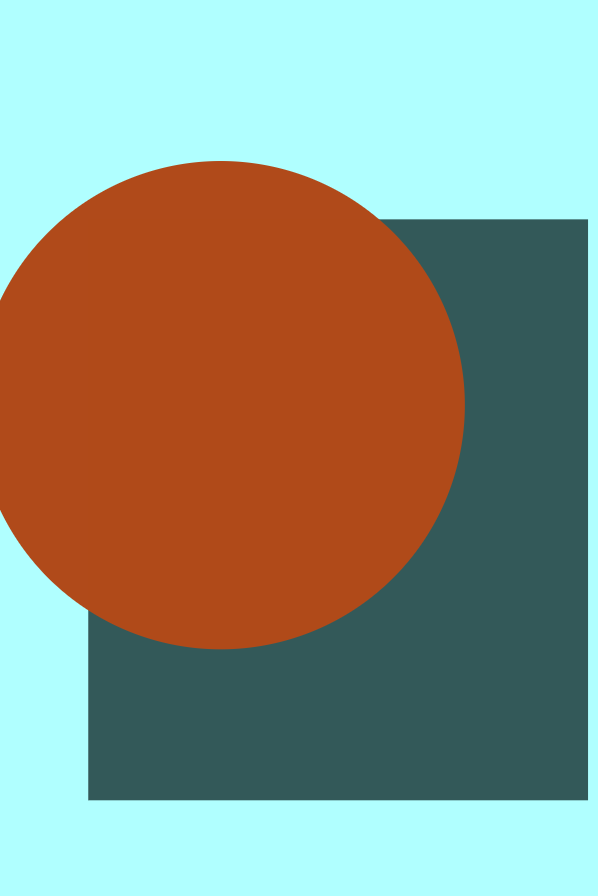
A Shadertoy shader for this background:

```glsl
// A large rust disc overlapping a dark teal panel on a pale cyan ground.
// Each shape is a signed distance function, layered back to front
// with edges smoothed over about one pixel. Lengths are in canvas heights.

#define GROUND_COLOR vec3(0.69, 1.00, 1.00)
#define PANEL_COLOR  vec3(0.20, 0.35, 0.35)
#define DISC_COLOR   vec3(0.69, 0.29, 0.10)
#define PANEL_CENTER vec2(0.3774, 0.4310)
#define PANEL_HALF   vec2(0.2789, 0.3242)
#define DISC_CENTER  vec2(0.2463, 0.5478)
#define DISC_RADIUS  0.2725
#define EDGE_PIXELS  1.0

float discDistance(vec2 p, float radius) {
    return length(p) - radius;
}

float boxDistance(vec2 p, vec2 halfSize) {
    vec2 d = abs(p) - halfSize;
    return length(max(d, 0.0)) + min(max(d.x, d.y), 0.0);
}

// Coverage of a shape: 1 inside, 0 outside, a soft step at the edge
float coverage(float dist) {
    return clamp(0.5 - dist * iResolution.y / EDGE_PIXELS, 0.0, 1.0);
}

void mainImage(out vec4 fragColor, in vec2 fragCoord) {
    vec2 p = fragCoord / iResolution.y;

    // Layers from back to front
    vec3 color = GROUND_COLOR;
    color = mix(color, PANEL_COLOR, coverage(boxDistance(p - PANEL_CENTER, PANEL_HALF)));
    color = mix(color, DISC_COLOR, coverage(discDistance(p - DISC_CENTER, DISC_RADIUS)));

    fragColor = vec4(color, 1.0);
}
```
